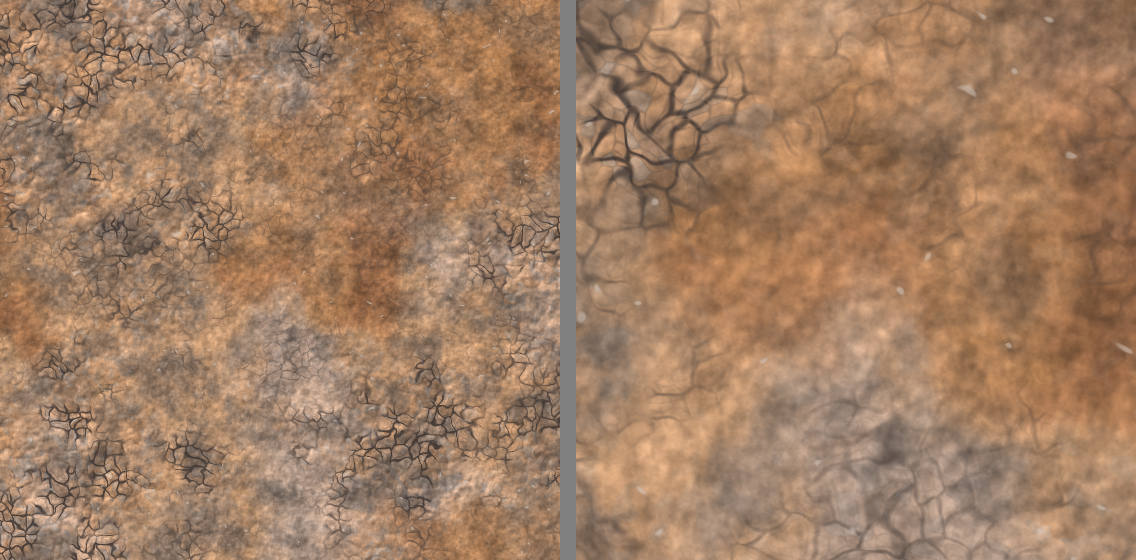
Left: the whole. Right: its middle third, enlarged.
A three.js fragment shader for this texture:

```glsl
// Weathered granite: ochre stains and pale mineral patches over a rough face
// of small warped Voronoi grains, with broken dark cracks between the grains.
// Layered noise sets the patches; a height difference gives the relief light.
varying vec2 vUv;

float hash(vec2 p) {
  return fract(sin(dot(p, vec2(127.1, 311.7))) * 43758.5453);
}

vec2 hash2(vec2 p) {
  return vec2(hash(p), hash(p + 57.3));
}

float noise(vec2 p) {
  vec2 i = floor(p);
  vec2 f = fract(p);
  f = f * f * (3.0 - 2.0 * f);
  return mix(mix(hash(i), hash(i + vec2(1.0, 0.0)), f.x),
             mix(hash(i + vec2(0.0, 1.0)), hash(i + 1.0), f.x), f.y);
}

float fbm(vec2 p) {
  float sum = 0.0;
  float amp = 0.5;
  for (int i = 0; i < 5; i++) {
    sum += amp * noise(p);
    p = mat2(1.6, 1.2, -1.2, 1.6) * p + 7.7;
    amp *= 0.52;
  }
  return sum;
}

// Voronoi grains: x = distance to centre, y = gap to the next grain, z = id
vec3 grains(vec2 p) {
  vec2 cell = floor(p);
  float nearest = 8.0;
  float second = 8.0;
  float id = 0.0;
  for (int y = -1; y <= 1; y++) {
    for (int x = -1; x <= 1; x++) {
      vec2 c = cell + vec2(float(x), float(y));
      float d = length(c + 0.1 + 0.8 * hash2(c) - p);
      if (d < nearest) {
        second = nearest;
        nearest = d;
        id = hash(c + 19.1);
      } else {
        second = min(second, d);
      }
    }
  }
  return vec3(nearest, second - nearest, id);
}

// Bends the plane so that grain outlines become ragged
vec2 ragged(vec2 p) {
  vec2 coarse = vec2(noise(p * 34.0), noise(p * 34.0 + 31.0)) - 0.5;
  vec2 fine = vec2(noise(p * 95.0), noise(p * 95.0 + 13.0)) - 0.5;
  return p + 0.022 * coarse + 0.009 * fine;
}

float height(vec2 p, float rough) {
  float dome = 1.0 - grains(ragged(p) * 44.0).x;
  return 0.55 * rough * dome + 0.75 * fbm(p * 48.0) + 0.9 * fbm(p * 13.0);
}

void main() {
  vec2 p = vUv;
  vec2 warp = vec2(fbm(p * 8.0), fbm(p * 8.0 + 41.0)) - 0.5;
  vec2 q = p + 0.09 * warp;

  // Large patches
  float stain = smoothstep(0.43, 0.62, fbm(q * 3.6 + 3.1));
  float pale = smoothstep(0.48, 0.68, fbm(q * 4.2 + 23.7)) * (1.0 - 0.75 * stain);
  float rust = smoothstep(0.46, 0.66, fbm(q * 6.0 + 61.0)) * stain;
  float rough = smoothstep(0.36, 0.58, fbm(q * 4.0 + 87.0)) * (1.0 - 0.65 * stain);
  float mottle = fbm(p * 26.0 + 5.0);
  float speck = fbm(p * 120.0 + 9.0);

  // Mineral colours
  vec3 color = mix(vec3(0.59, 0.49, 0.41), vec3(0.67, 0.52, 0.39), smoothstep(0.34, 0.62, mottle));
  color = mix(color, vec3(0.63, 0.435, 0.27), 0.85 * stain);
  color = mix(color, vec3(0.52, 0.345, 0.235), 0.7 * rust);
  color = mix(color, vec3(0.70, 0.62, 0.575), 0.75 * pale);

  // Single grains differ from tan to pink, with some grey ones
  vec2 g = ragged(p);
  vec3 big = grains(g * 44.0);
  vec3 small = grains(g * 88.0 + 15.0);
  vec3 tint = mix(vec3(0.60, 0.44, 0.32), vec3(0.73, 0.59, 0.49), big.z);
  tint = mix(tint, vec3(0.56, 0.51, 0.48), step(0.76, small.z));
  color = mix(color, tint, 0.12 + 0.4 * rough);

  // Grey dirt gathers in hollows of the rough areas
  float dirt = smoothstep(0.5, 0.7, fbm(p * 17.0 + 71.0)) * (0.2 + 0.8 * max(rough, pale));
  color = mix(color, vec3(0.42, 0.38, 0.355), 0.6 * dirt);

  // Relief lit from the upper left, and fine mottling
  float light = height(p, rough) - height(p + vec2(-0.0025, 0.0035), rough);
  color *= 1.0 + clamp(0.85 * light, -0.32, 0.26);
  color *= 1.0 + 0.5 * (mottle - 0.5) + 0.5 * (speck - 0.5);

  // Broken cracks follow the grain borders
  float open = smoothstep(0.42, 0.66, fbm(p * 20.0 + 33.0));
  float crack = (1.0 - smoothstep(0.02, 0.24, big.y)) * open * (0.25 + 0.75 * rough);
  float hairline = (1.0 - smoothstep(0.0, 0.26, small.y)) * open * (0.12 + 0.3 * rough);
  color = mix(color, vec3(0.22, 0.19, 0.18), clamp(0.85 * crack + 0.6 * hairline, 0.0, 0.85));

  // Sparse bright crystals
  float crystal = step(0.965, small.z) * (1.0 - smoothstep(0.1, 0.3, small.x));
  color = mix(color, vec3(0.80, 0.75, 0.71), 0.55 * crystal);

  gl_FragColor = vec4(color * 1.04, 1.0);
}
```
